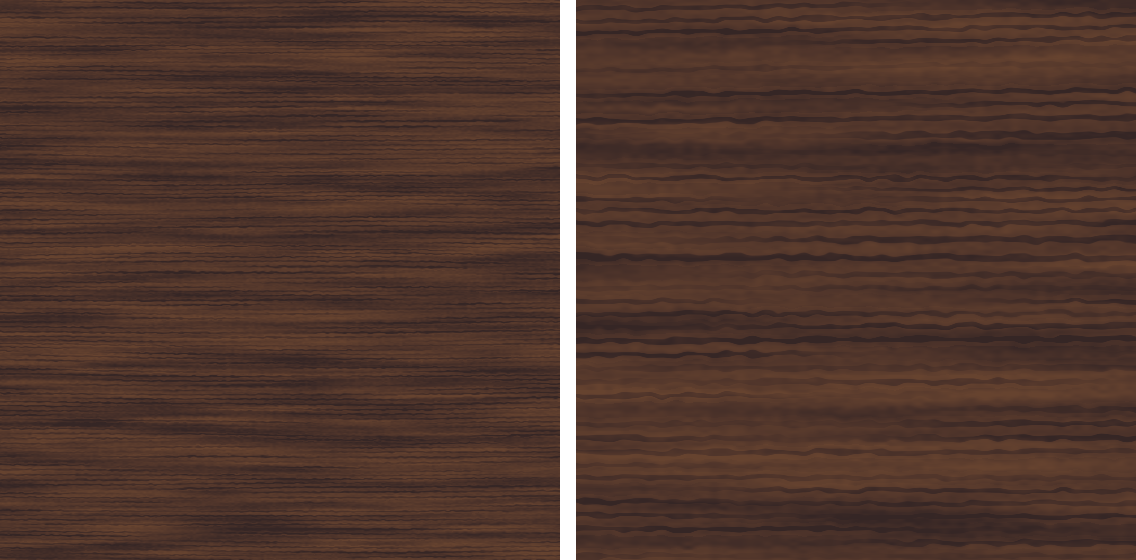
Left: the whole. Right: its middle third, enlarged.
Give the GLSL for this texture, as a Shadertoy shader.

```glsl
const vec3 DARK_BROWN = vec3(0.208, 0.148, 0.145);
const vec3 MID_BROWN = vec3(0.310, 0.205, 0.166);
const vec3 LIGHT_BROWN = vec3(0.400, 0.262, 0.185);
const vec2 STREAK_FREQ = vec2(4.5, 92.0);   // streaks per canvas, along and across
const float STREAK_CONTRAST = 1.30;
const vec2 BAND_FREQ = vec2(3.0, 36.0);
const float BAND_CONTRAST = 0.16;
const float LINE_COUNT = 125.0;             // fine growth lines per canvas
const float LINE_WIDTH = 0.17;              // half width, as part of the spacing
const float LINE_DEPTH = 0.48;
const float BEND = 0.006;                   // slow drift of the fibres
const float JITTER = 0.0026;                // ragged edges of the fibres
const float GRAIN = 0.20;

float hash(vec2 p) {
    return fract(sin(dot(p, vec2(127.1, 311.7))) * 43758.5453);
}

float noise(vec2 p) {
    vec2 i = floor(p);
    vec2 f = fract(p);
    f = f * f * (3.0 - 2.0 * f);
    float low = mix(hash(i), hash(i + vec2(1.0, 0.0)), f.x);
    float high = mix(hash(i + vec2(0.0, 1.0)), hash(i + vec2(1.0, 1.0)), f.x);
    return mix(low, high, f.y);
}

// One fibre row, shifted at random so that streak ends do not line up
float fibre(float x, float row) {
    x += 37.0 * hash(vec2(row, 5.3));
    float i = floor(x);
    float f = smoothstep(0.0, 1.0, x - i);
    return mix(hash(vec2(i, row)), hash(vec2(i + 1.0, row)), f);
}

float fibreNoise(vec2 p) {
    float row = floor(p.y);
    float f = smoothstep(0.0, 1.0, p.y - row);
    return mix(fibre(p.x, row), fibre(p.x, row + 1.0), f);
}

// Layered streaks, centred on zero
float streaks(vec2 p) {
    float sum = 0.0;
    float weight = 0.5;
    for (int k = 0; k < 3; k++) {
        sum += weight * (fibreNoise(p) - 0.5);
        p = p * vec2(1.9, 1.8) + vec2(13.7, 41.3);
        weight *= 0.6;
    }
    return sum;
}

void mainImage(out vec4 fragColor, in vec2 fragCoord) {
    vec2 uv = fragCoord / iResolution.y;

    // Bend and roughen the fibres
    vec2 p = uv;
    p.y += BEND * (noise(uv * vec2(3.0, 9.0)) - 0.5);
    p.y += JITTER * (noise(uv * vec2(130.0, 240.0)) - 0.5);

    // Narrow streaks over faint bands
    float tone = 0.47 + STREAK_CONTRAST * streaks(p * STREAK_FREQ);
    tone += BAND_CONTRAST * (fibreNoise(p * BAND_FREQ + 71.0) - 0.5);

    // Thin dark lines, uneven in spacing and strength
    float phase = p.y * LINE_COUNT + 1.0 * noise(p * vec2(1.5, 30.0) + 19.0);
    float distToLine = abs(fract(phase) - 0.5);
    float soft = 0.5 * LINE_COUNT / iResolution.y;
    float line = 1.0 - smoothstep(LINE_WIDTH - soft, LINE_WIDTH + soft, distToLine);
    float strength = smoothstep(0.1, 0.75, fibreNoise(vec2(p.x * 6.0, floor(phase))));
    tone -= LINE_DEPTH * (line - 2.0 * LINE_WIDTH) * strength;

    // Fine pores
    tone += GRAIN * (noise(uv * vec2(190.0, 420.0) + 7.0) - 0.5);

    // Wood colours
    tone = clamp(tone, 0.0, 1.0);
    vec3 color = mix(DARK_BROWN, MID_BROWN, min(tone * 2.0, 1.0));
    color = mix(color, LIGHT_BROWN, max(tone * 2.0 - 1.0, 0.0));
    fragColor = vec4(color, 1.0);
}
```
